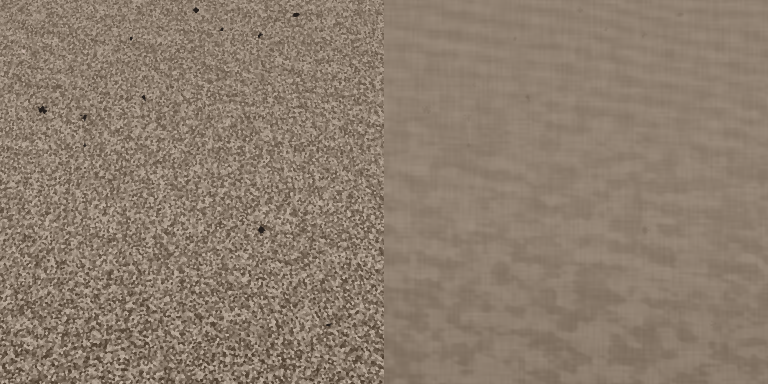
Reproduce this texture procedurally as a WebGL 2 fragment shader.

```glsl
#version 300 es
precision highp float;

#define MEAN_TONE 0.555
#define TINT vec3(0.0, -0.06, -0.12)
#define GRAIN_NEAR 165.0
#define GRAIN_FAR 225.0
#define CONTRAST_NEAR 0.47
#define CONTRAST_FAR 0.27
#define RIPPLE_SLOPE 0.17
#define RIPPLE_DEPTH 0.020
#define BLOTCH_SCALE vec2(23.0, 37.0)
#define BLOTCH_DEPTH 0.060
#define WEAVE_DEPTH 0.022
#define SPECK_COUNT 13

uniform vec2 u_resolution;
out vec4 fragColor;

// Integer hash of a lattice cell, giving two values in 0..1
vec2 hash2(vec2 cell) {
    uvec2 v = uvec2(ivec2(cell)) * 1664525u + 1013904223u;
    v.x += v.y * 1664525u;
    v.y += v.x * 1664525u;
    v ^= v >> 16u;
    v.x += v.y * 1664525u;
    v.y += v.x * 1664525u;
    v ^= v >> 16u;
    return vec2(v & 0xffffu) / 65535.0;
}

float valueNoise(vec2 p) {
    vec2 cell = floor(p), f = fract(p);
    f = f * f * (3.0 - 2.0 * f);
    float low = mix(hash2(cell).x, hash2(cell + vec2(1, 0)).x, f.x);
    float high = mix(hash2(cell + vec2(0, 1)).x, hash2(cell + vec2(1, 1)).x, f.x);
    return mix(low, high, f.y);
}

// Softly blended jittered grains, each with its own brightness
float sandGrains(vec2 p) {
    vec2 cell = floor(p);
    float total = 0.0, weights = 0.0;
    for (int j = -1; j <= 1; j++) {
        for (int i = -1; i <= 1; i++) {
            vec2 id = cell + vec2(i, j);
            vec2 offset = id + hash2(id) - p;
            float weight = exp(-9.0 * dot(offset, offset));
            total += weight * hash2(id + 971.0).x;
            weights += weight;
        }
    }
    return total / weights - 0.5;
}

// Wind ripples that crowd together with distance
float ripples(vec2 p) {
    float s = p.y + RIPPLE_SLOPE * p.x;
    s += 0.035 * (valueNoise(p * vec2(4.0, 7.0)) - 0.5);
    float wave = sin(6.2832 * (9.0 * s + 7.0 * s * s));
    float patches = valueNoise(p * vec2(5.0, 11.0) + 40.0);
    return wave * mix(0.3, 1.0, patches) * mix(0.35, 1.0, p.y);
}

// Scattered ragged debris: x is dark cover, y is pale cover
vec2 debris(vec2 p, float pixel, float softness) {
    vec2 cover = vec2(0.0);
    float ragged = valueNoise(p * 190.0 + 15.0) - 0.5;
    for (int i = 0; i < SPECK_COUNT; i++) {
        vec2 key = vec2(i, 57);
        vec2 d = p - hash2(key);
        vec2 shape = hash2(key + 300.0);
        float radius = mix(0.003, 0.009, shape.x * shape.x);
        d.x *= mix(0.7, 1.5, shape.y);
        float edge = length(d) + 0.009 * ragged - radius;
        float amount = 1.0 - smoothstep(-pixel - softness, pixel + softness, edge);
        if (i == 0) cover.y = max(cover.y, amount);
        else cover.x = max(cover.x, amount);
    }
    return cover;
}

// Crisp granular sand
vec3 sharpSand(vec2 p, float base, float pixel) {
    float density = mix(GRAIN_NEAR, GRAIN_FAR, p.y);
    vec2 q = vec2((p.x - 0.5) * density,
                  GRAIN_NEAR * p.y + 0.5 * (GRAIN_FAR - GRAIN_NEAR) * p.y * p.y);
    q = mat2(0.8, 0.6, -0.6, 0.8) * q;
    float tone = base + mix(CONTRAST_NEAR, CONTRAST_FAR, p.y) * sandGrains(q);
    vec3 color = tone + TINT;
    vec2 cover = debris(p, pixel, 0.0);
    color = mix(color, vec3(0.10, 0.08, 0.07), 0.9 * cover.x);
    return mix(color, vec3(0.80, 0.72, 0.68), 0.8 * cover.y);
}

// Smoothed sand with mottling and a faint cross weave
vec3 smoothSand(vec2 p, float base, float pixel) {
    vec2 q = p * BLOTCH_SCALE + vec2(0.0, 3.0 * p.x);
    float mottle = 0.65 * valueNoise(q) + 0.35 * valueNoise(q * 2.3 + 60.0);
    float blotch = smoothstep(0.3, 0.7, mottle) - 0.5;
    float weave = valueNoise(p * vec2(170.0, 22.0)) + valueNoise(p * vec2(22.0, 170.0) + 90.0) - 1.0;
    float tone = base + BLOTCH_DEPTH * mix(1.0, 0.2, p.y) * blotch + WEAVE_DEPTH * weave;
    tone -= 0.05 * debris(p, pixel, 0.004).x;
    return tone + TINT;
}

void main() {
    float pixel = 1.0 / u_resolution.y;
    vec2 p = gl_FragCoord.xy / u_resolution * vec2(2.0, 1.0);
    vec2 local = vec2(fract(p.x), p.y);

    // Shared lighting, dimmer toward the near edge
    float base = MEAN_TONE - 0.035 * (1.0 - smoothstep(0.0, 0.5, p.y));
    base += RIPPLE_DEPTH * ripples(local);

    vec3 color = p.x < 1.0 ? sharpSand(local, base, pixel) : smoothSand(local, base + 0.008, pixel);
    fragColor = vec4(clamp(color, 0.0, 1.0), 1.0);
}
```
